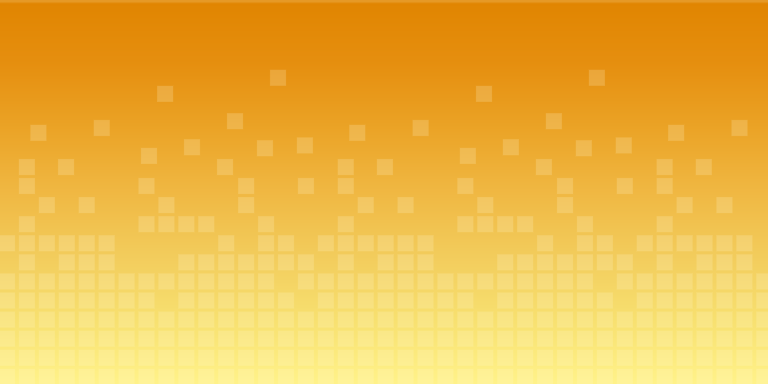
A WebGL 2 fragment shader for this background:

```glsl
#version 300 es
precision highp float;
// Amber-to-cream vertical gradient with pale translucent square tiles.
// A hashed grid thickens toward the bottom, while curved trails of loose tiles
// rise above it; both repeat sideways. Lengths are fractions of canvas height.

uniform vec2 u_resolution;
out vec4 fragColor;

const float COLUMNS = 16.0;
const vec2 PITCH = vec2(0.0519, 0.0497);
const vec2 GRID_START = vec2(0.0182, 0.4844);
const float PERIOD = COLUMNS * PITCH.x;
const float TILE_HALF = 0.0208;
const float SOLID_ROW = 7.0;
const vec3 TILE_TINT = vec3(1.0, 0.97, 0.82);

// Integer hash of a grid cell, from 0 to 1
float hash(vec2 cell) {
    uvec2 c = uvec2(ivec2(cell) + 64);
    uint h = c.x * 1597334677u ^ c.y * 3812015801u;
    h = (h ^ (h >> 15)) * 2246822519u;
    h ^= h >> 13;
    return float(h & 65535u) / 65536.0;
}

// Smooth background; depth runs from 0 at the top to 1 at the bottom
vec3 background(float depth) {
    vec3 stops[7] = vec3[7](
        vec3(0.88, 0.52, 0.00), vec3(0.90, 0.56, 0.06),
        vec3(0.92, 0.64, 0.15), vec3(0.94, 0.72, 0.26),
        vec3(0.95, 0.80, 0.36), vec3(0.97, 0.88, 0.44),
        vec3(1.00, 0.95, 0.54));
    float t = clamp(depth, 0.0, 1.0) * 6.0;
    int i = min(int(t), 5);
    return mix(stops[i], stops[i + 1], t - float(i));
}

// Coverage of a square centred on the origin, with a soft edge
float tile(vec2 p, float blur) {
    vec2 d = abs(p) - TILE_HALF;
    return 1.0 - smoothstep(-0.5 * blur, 0.5 * blur, max(d.x, d.y));
}

// Regular tiles: sparse in the upper rows, complete from SOLID_ROW down
float tileGrid(vec2 p, float blur) {
    vec2 g = (p - GRID_START) / PITCH;
    vec2 cell = floor(g + 0.5);
    float density = cell.y < SOLID_ROW ? 0.28 + 0.09 * cell.y : 1.0;
    float chance = hash(vec2(mod(cell.x, COLUMNS), cell.y));
    float present = step(0.0, cell.y) * step(chance, density);
    return present * tile((g - cell) * PITCH, blur);
}

// Loose tiles evenly spaced across, rising along a power curve
float tileTrail(vec2 p, vec2 start, float stride, float rise, float power,
                int count, float blur) {
    float cover = 0.0;
    for (int i = 0; i < count; i++) {
        float k = float(i);
        vec2 d = p - start - vec2(stride * k, -rise * pow(k, power));
        d.x -= PERIOD * floor(d.x / PERIOD + 0.5);
        cover = max(cover, tile(d, blur));
    }
    return cover;
}

void main() {
    float blur = 1.5 / u_resolution.y;
    vec2 p = gl_FragCoord.xy / u_resolution.y;
    p.y = 1.0 - p.y;

    vec3 color = background(p.y);

    // Grid and loose tiles share one translucent layer
    float cover = tileGrid(p, blur);
    cover = max(cover, tileTrail(p, vec2(0.070, 0.435), 0.102, 0.0, 1.0, 2, blur));
    cover = max(cover, tileTrail(p, vec2(0.100, 0.346), 0.165, 0.0127, 3.0, 3, blur));
    cover = max(cover, tileTrail(p, vec2(0.388, 0.406), 0.112, 0.0226, 2.0, 4, blur));
    cover = max(cover, tileTrail(p, vec2(0.586, 0.435), 0.104, 0.049, 0.2, 3, blur));
    color = mix(color, TILE_TINT, 0.21 * cover);

    // Thin highlight along the top edge
    float rim = 1.0 - smoothstep(0.007 - blur, 0.007 + blur, p.y);
    color = mix(color, TILE_TINT, 0.18 * rim);

    fragColor = vec4(color, 1.0);
}
```
